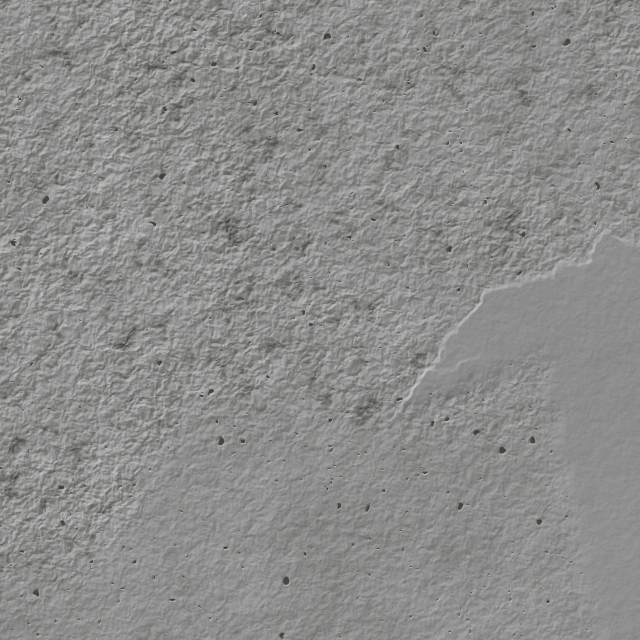
A WebGL 1 fragment shader for this texture:

```glsl
precision highp float;
uniform vec2 u_resolution;

vec2 hash2(vec2 p) {
  vec3 q = fract(p.xyx * vec3(0.1031, 0.1030, 0.0973));
  q += dot(q, q.yzx + 33.33);
  return fract((q.xx + q.yz) * q.zy);
}

float corner(vec2 cell, vec2 offset) {
  return dot(hash2(cell) * 2.0 - 1.0, offset);
}

// Gradient noise, roughly -0.7 to 0.7
float noise(vec2 p) {
  vec2 i = floor(p), f = fract(p);
  vec2 u = f * f * f * (f * (f * 6.0 - 15.0) + 10.0);
  vec2 e = vec2(1.0, 0.0);
  return mix(mix(corner(i, f), corner(i + e, f - e), u.x),
             mix(corner(i + e.yx, f - e.yx), corner(i + 1.0, f - 1.0), u.x), u.y);
}

mat2 turn(float a) {
  return mat2(cos(a), sin(a), -sin(a), cos(a));
}

// Scattered ragged holes: 1 at the bottom, 0 outside
float pits(vec2 p, float scale, float density) {
  p = p * scale + 0.22 * vec2(noise(p * scale * 3.1), noise(p * scale * 3.1 + 40.0));
  float depth = 0.0;
  for (int y = -1; y <= 1; y++) {
    for (int x = -1; x <= 1; x++) {
      vec2 cell = floor(p) + vec2(float(x), float(y));
      vec2 kind = hash2(cell + scale);
      vec2 d = turn(kind.y * 6.0) * (p - cell - hash2(cell + 71.0));
      float radius = mix(0.11, 0.27, kind.y * kind.y);
      float hole = 1.0 - smoothstep(0.2, 1.2, length(d * vec2(1.0, 1.35)) / radius);
      depth = max(depth, hole * step(kind.x, density));
    }
  }
  return depth;
}

// Trowelled layer: x = cover, y = raised height share
vec2 skim(vec2 p) {
  vec2 q = p + 0.018 * vec2(noise(p * 22.0), noise(p * 22.0 + 9.0))
             + 0.008 * vec2(noise(p * 75.0), noise(p * 75.0 + 5.0));
  float crest = min(0.35 + 1.37 * (q.x - 0.61), 0.555 + 0.28 * (q.x - 0.76));
  crest += 0.04 * exp(-pow((q.x - 0.95) / 0.02, 2.0));
  float upper = (crest - q.y) * 0.75;
  float lower = max(q.y - 0.35 - 0.38 * (q.x - 0.61), q.x - 0.93 + 0.2 * q.y);
  float cover = smoothstep(0.0, 0.010, upper) * smoothstep(-0.02, 0.025, lower);
  float ledge = smoothstep(-0.004, 0.004, 0.41 + 0.25 * (q.x - 0.63) - q.y);
  ledge *= smoothstep(0.60, 0.64, q.x) * (1.0 - smoothstep(0.72, 0.78, q.x));
  return vec2(cover, cover * (1.0 + 0.4 * ledge));
}

// Coarse at the upper left, finer toward the lower right
float roughness(vec2 p, float cover) {
  float border = 0.34 - 0.25 * smoothstep(0.32, 0.12, p.x) + 0.08 * noise(p * 9.0);
  float coarse = smoothstep(-0.06, 0.07, p.y - border);
  float fade = 1.25 - 0.4 * smoothstep(0.2, 0.95, p.x) + 0.6 * noise(p * 7.0);
  return mix(mix(0.52, fade, coarse), 0.17, cover);
}

float holes(vec2 p, float rough) {
  float cluster = smoothstep(-0.1, 0.5, noise(p * 5.0 + 3.0));
  float open = smoothstep(0.17, 0.4, rough);
  return open * max(pits(p, 31.0, 0.06 + 0.2 * cluster),
                    0.75 * pits(p + 0.37, 60.0, 0.10 + 0.16 * cluster));
}

// Lumpy sand relief
float grain(vec2 p) {
  vec2 s = turn(0.35) * p + 0.006 * vec2(noise(p * 48.0 + 2.0), noise(p * 48.0 + 31.0));
  return 0.0042 * noise(s * 20.0) + 0.0036 * noise(turn(0.8) * s * 48.0)
       + 0.0031 * noise(turn(2.1) * s * 92.0 + 7.0) + 0.0019 * noise(turn(1.4) * s * 165.0)
       + 0.0007 * noise(s * 280.0);
}

float height(vec2 p) {
  vec2 layer = skim(p);
  float rough = roughness(p, layer.x);
  return grain(p) * rough + 0.0040 * layer.y + 0.0006 * noise(p * 14.0)
       - 0.0018 * holes(p, rough);
}

void main() {
  vec2 p = gl_FragCoord.xy / u_resolution;
  float e = 0.0014;
  float h = height(p);
  vec2 slope = vec2(height(p + vec2(e, 0.0)) - h, height(p + vec2(0.0, e)) - h) / e;
  float cover = skim(p).x;
  float rough = roughness(p, cover);

  // Raking light from the upper left
  float light = dot(-slope, vec2(-0.6, 0.8));
  float tone = 0.555 + 0.27 * light / (1.0 + 0.7 * abs(light));
  tone += 0.03 * noise(p * 3.0 + 6.0) + 0.035 * noise(p * 9.0) * (1.0 - cover);
  tone += 0.02 * noise(p * 250.0) * (0.3 + rough);

  // Pale crests, shaded hollows and dark holes
  float relief = grain(p);
  tone += 9.0 * relief * rough;
  tone -= 0.10 * smoothstep(0.0010, 0.0034, -relief) * smoothstep(0.4, 1.1, rough);
  tone = mix(tone, 0.22, 0.85 * smoothstep(0.4, 0.9, holes(p, rough)));

  vec3 tint = mix(vec3(1.0, 1.0, 0.96), vec3(1.0, 0.998, 0.995), smoothstep(0.36, 0.56, tone));
  tint = mix(tint, vec3(1.0, 0.992, 1.0), cover);
  gl_FragColor = vec4(clamp(tone, 0.12, 0.78) * tint, 1.0);
}
```
